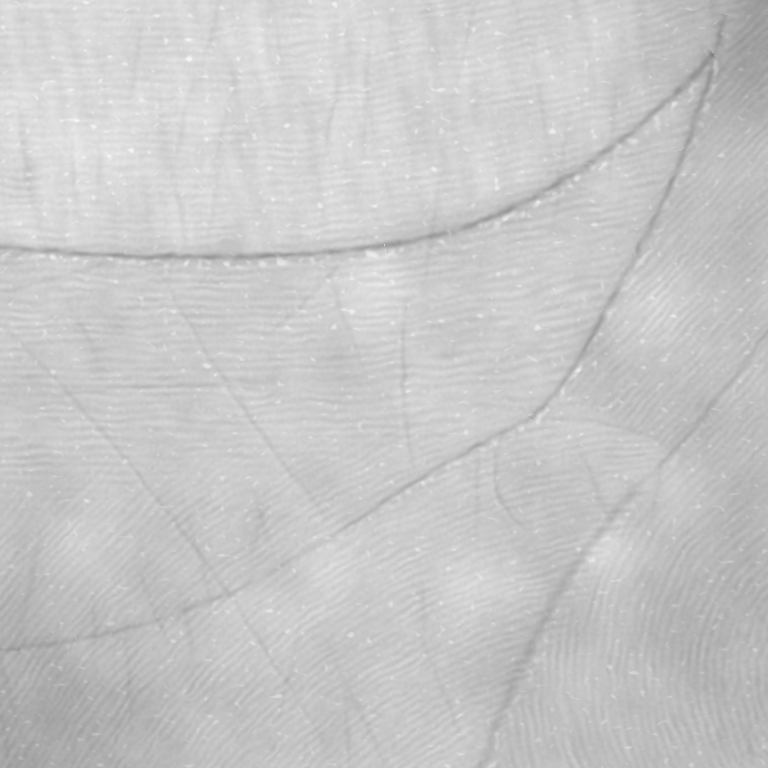
Reproduce this texture procedurally as a WebGL 2 fragment shader.

```glsl
#version 300 es
precision highp float;
// Pale grey skin of a palm: curved folds, fine ridges, faint cracks and soft light.
#define BASE_TONE 0.786
#define RIDGE_FREQ 88.0
#define RIDGE_DEPTH 0.024
#define FOLD_DEPTH 0.15
#define FINE_DEPTH 0.043
#define SPARKLE 0.085
#define BLOTCH 0.045
#define CRACKS 44
#define TAU 6.2831853
uniform vec2 u_resolution;
out vec4 fragColor;

vec2 hash2(vec2 p) {
  p = vec2(dot(p, vec2(127.1, 311.7)), dot(p, vec2(269.5, 183.3)));
  return fract(sin(p) * 43758.5);
}

float corner(vec2 i, vec2 f, vec2 e) { return dot(hash2(i + e) * 2.0 - 1.0, f - e); }

// Gradient noise
float noise(vec2 p) {
  vec2 i = floor(p), f = fract(p), u = f * f * (3.0 - 2.0 * f), e = vec2(0, 1);
  return mix(mix(corner(i, f, e.xx), corner(i, f, e.yx), u.x),
    mix(corner(i, f, e.xy), corner(i, f, e.yy), u.x), u.y);
}

float bell(float x) { return exp(-x * x); }

float glow(vec2 p, float x, float y, float size) { return bell(length(p - vec2(x, y)) / size); }

// Signed distance to a quadratic curve, and position along it
vec2 curve(vec2 p, vec2 a, vec2 b, vec2 c) {
  vec2 best = vec2(9, 0), from = a;
  for (int i = 1; i <= 10; i++) {
    float t = float(i) / 10.0;
    vec2 to = mix(mix(a, b, t), mix(b, c, t), t), e = to - from, v = p - from;
    float h = clamp(dot(v, e) / dot(e, e), 0.0, 1.0), d = length(v - e * h);
    if (d < abs(best.x)) best = vec2(e.x * v.y < e.y * v.x ? -d : d, t + (h - 1.0) / 10.0);
    from = to;
  }
  return best;
}

// Ragged fold with soft shade and a beaded bright lip, cut square at its ends
float fold(vec2 p, vec2 a, vec2 b, vec2 c, float width, float depth) {
  vec2 k = curve(p, a, b, c);
  float d = k.x / width, inside = step(0.0005, k.y) * step(k.y, 0.9995);
  float beads = smoothstep(-0.1, 0.4, noise(p * 95.0));
  float uneven = max(0.85 + 1.1 * noise(p * 42.0), 0.2);
  return inside * FOLD_DEPTH * depth * (0.85 * beads * bell((d + 2.0) / 1.3)
    - uneven * bell(d) - 0.22 * bell(d / 4.5));
}

// Shallow line that fades at both ends
float fine(vec2 p, vec2 a, vec2 b, vec2 c) {
  vec2 k = curve(p, a, b, c);
  float fade = sqrt(max(sin(k.y * TAU * 0.5), 0.0)) * (0.9 + noise(p * 35.0));
  return FINE_DEPTH * fade * (0.35 * bell((k.x + 0.006) / 0.004) - bell(k.x / 0.0035));
}

// Broken parallel skin ridges
float ridges(float across, float along, float freq) {
  float wobble = 0.8 * noise(vec2(across * 21.0, along * 14.0));
  float broken = max(0.6 + 1.5 * noise(vec2(across * freq * 0.35, along * 17.0)), 0.0);
  return broken * sin(TAU * (across * freq + wobble))
    + 1.9 * noise(vec2(along * 0.4, across * 1.3) * freq);
}

void main() {
  vec2 uv = gl_FragCoord.xy / u_resolution;
  vec2 p = uv + 0.004 * vec2(noise(uv * 24.0), noise(uv * 24.0 + 37.0));
  p += 0.0026 * vec2(noise(uv * 75.0), noise(uv * 75.0 + 19.0));

  // Regions: above the upper fold, lower pad, right pad
  float foldY = 0.67 + 0.42 * pow(max(p.x - 0.32, 0.0), 1.6);
  float edgeX = mix(0.62 + 0.6 * p.y, 0.5 + 0.47 * p.y, smoothstep(0.4, 0.5, p.y));
  float right = smoothstep(-0.015, 0.025, p.x - edgeX);
  float upper = smoothstep(-0.01, 0.02, p.y - foldY) * (1.0 - right);
  float lower = smoothstep(0.06, -0.06, p.y - 0.36 - 0.13 * p.x);

  // Broad light and shade, then bright patches
  float tone = BASE_TONE + 0.03 * upper - 0.025 * right;
  tone += 0.045 * glow(p, 0.1, 0.95, 0.3) + 0.02 * glow(p, 0.55, 0.72, 0.3);
  tone -= 0.13 * glow(p, 0.0, 0.0, 0.25) + 0.16 * glow(p, 1.0, 1.0, 0.16);
  tone -= 0.055 * glow(p, 1.0, 0.2, 0.25) + 0.06 * glow(p, 0.67, 0.14, 0.07);
  tone += BLOTCH * (noise(p * 8.0) + 0.9 * noise(p * 17.0 + 9.0));
  tone += 0.06 * (glow(p, 0.49, 0.615, 0.055) + glow(p, 0.85, 0.61, 0.05)
    + glow(p, 0.62, 0.23, 0.055) + glow(p, 0.43, 0.27, 0.05) + glow(p, 0.12, 0.3, 0.055)
    + glow(p, 0.88, 0.36, 0.05) + glow(p, 0.73, 0.12, 0.04)) + 0.09 * glow(p, 0.795, 0.285, 0.04);

  // Ridge fields follow each region
  float bend = 0.55 * (foldY - 0.67) * smoothstep(0.3, 0.7, p.y);
  vec2 q = p - vec2(0.9, -0.5), r = p - vec2(1.12, 0.12);
  float level = ridges(p.y - bend, p.x, RIDGE_FREQ) * (1.0 - 0.3 * upper);
  float pad = ridges(length(q), atan(q.y, q.x), RIDGE_FREQ * 1.12);
  float slant = ridges(dot(p, vec2(-0.72, 0.69)), dot(p, vec2(0.69, 0.72)), RIDGE_FREQ * 1.15);
  float whorl = ridges(length(r), 0.3 * atan(r.y, -r.x), RIDGE_FREQ);
  float side = mix(whorl, slant, smoothstep(0.3, 0.46, p.y));
  tone += RIDGE_DEPTH * mix(mix(level, pad * 0.85, lower), side * 0.85, right);
  tone += 0.05 * upper * noise(vec2(p.x * 62.0 + p.y * 9.0, p.y * 11.0));

  // Scattered faint cracks, upright above and slanting below
  for (int i = 0; i < CRACKS; i++) {
    vec2 h = hash2(vec2(i, 4)), k = hash2(vec2(i, 11));
    float top = float(i % 2);
    vec2 v = p - mix(h * vec2(1.0, 0.6), h * vec2(0.85, 0.3) + vec2(0, 0.7), top);
    vec2 dir = normalize(vec2(mix(k.x - 0.7, 0.5 * k.x - 0.25, top), 1));
    float across = dot(v, vec2(dir.y, -dir.x)), along = dot(v, dir);
    tone -= 0.032 * bell(across / 0.004) * bell(along / (0.03 + 0.04 * k.y));
  }

  // Fine lines
  tone += fine(p, vec2(-0.02, 0.617), vec2(0.06, 0.63), vec2(0.15, 0.662))
    + fine(p, vec2(0.02, 0.485), vec2(0.24, 0.5), vec2(0.48, 0.508))
    + fine(p, vec2(0.21, 0.645), vec2(0.29, 0.49), vec2(0.43, 0.32));
  tone += fine(p, vec2(-0.02, 0.6), vec2(0.23, 0.36), vec2(0.43, 0.02))
    + fine(p, vec2(0.34, 0.56), vec2(0.4, 0.6), vec2(0.45, 0.67))
    + fine(p, vec2(0.53, 0.62), vec2(0.515, 0.5), vec2(0.54, 0.38));
  tone += fine(p, vec2(0.66, 0.45), vec2(0.62, 0.35), vec2(0.69, 0.31))
    + fine(p, vec2(0.7, 0.455), vec2(0.8, 0.46), vec2(0.87, 0.42));

  // Main folds: upper, middle, right
  tone += fold(p, vec2(-0.02, 0.68), vec2(0.29, 0.65), vec2(0.5, 0.679), 0.0042, 1.0);
  tone += fold(p, vec2(0.5, 0.679), vec2(0.725, 0.71), vec2(0.93, 0.93), 0.005, 0.95);
  tone += fold(p, vec2(0.788, 0.596), vec2(0.9, 0.78), vec2(0.945, 0.98), 0.0045, 0.6);
  tone += fold(p, vec2(0.69, 0.455), vec2(0.745, 0.505), vec2(0.788, 0.596), 0.004, 0.8);
  tone += fold(p, vec2(0.43, 0.3), vec2(0.56, 0.39), vec2(0.69, 0.455), 0.0034, 0.55);
  tone += fold(p, vec2(-0.02, 0.153), vec2(0.22, 0.165), vec2(0.43, 0.3), 0.0034, 0.35);
  tone += fold(p, vec2(0.833, 0.368), vec2(0.925, 0.455), vec2(1.02, 0.6), 0.0042, 0.4);
  tone += fold(p, vec2(0.62, -0.02), vec2(0.7, 0.23), vec2(0.833, 0.368), 0.007, 0.45);

  // Moist glints and grain
  tone += SPARKLE * smoothstep(0.2, 0.6, noise(p * vec2(95, 125))) + 0.03 * noise(p * 170.0);
  fragColor = vec4(vec3(clamp(tone, 0.0, 1.0)), 1);
}
```
